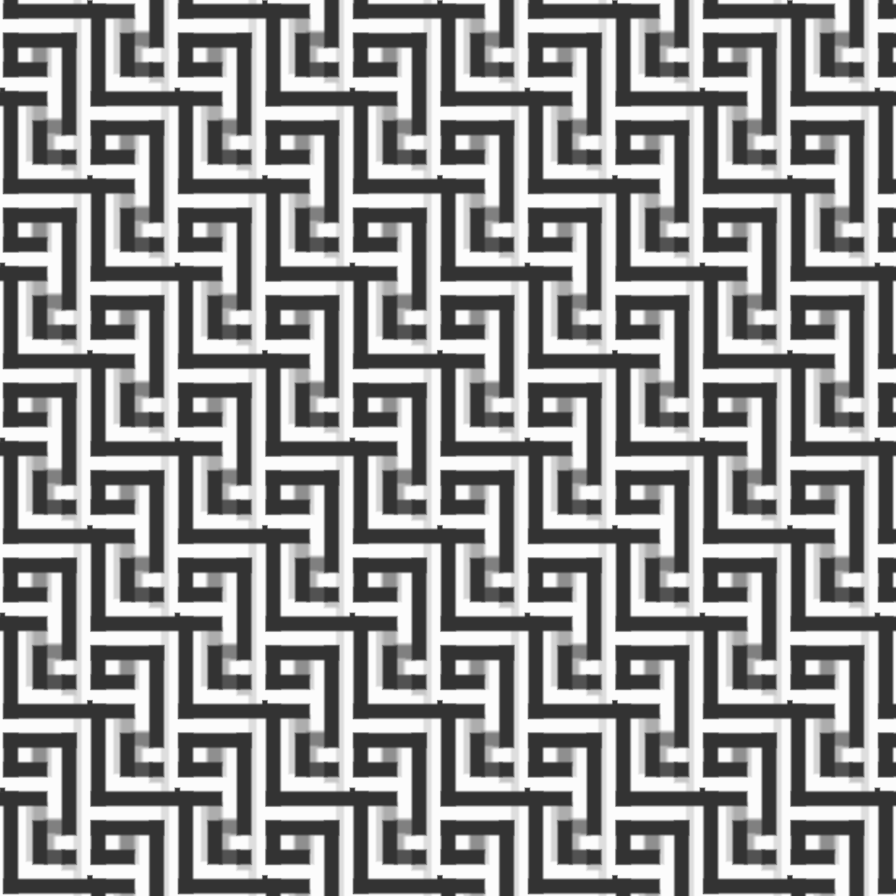
Give the GLSL for this pattern, as a WebGL 2 fragment shader.

```glsl
#version 300 es
precision highp float;
// Black and white key fret: a staircase of bars with hooked spirals in its steps.
// Each motif is two 6 x 6 cells side by side; every row of cells shifts by one
// cell. Bars are soft boxes, with faded grey patches where the print is worn.

uniform vec2 u_resolution;
out vec4 fragColor;

// Paints a soft-edged box from lo to hi over the current shade.
void bar(inout float shade, vec2 p, vec2 lo, vec2 hi, float ink, float soft) {
    vec2 d = abs(p - 0.5 * (lo + hi)) - 0.5 * (hi - lo);
    float dist = length(max(d, 0.0)) + min(max(d.x, d.y), 0.0);
    shade = mix(shade, ink, 1.0 - smoothstep(-soft, soft, dist));
}

void main() {
    // Grid units, one bar wide, with y running down from the top edge.
    vec2 uv = gl_FragCoord.xy / u_resolution;
    vec2 p = vec2(uv.x, 1.0 - uv.y) * 61.44 - vec2(0.24, 0.27);

    // Fold into one motif; the seams fall inside the gaps between bars.
    float row = floor((p.y + 0.5) / 6.0);
    vec2 q = vec2(mod(p.x - 6.0 * row + 0.4, 12.0) - 0.4, p.y - 6.0 * row);

    float edge = max(0.12, 40.0 / u_resolution.y);
    float dark = 0.20;
    float shade = 0.99;

    // Pale fringes along the white channels.
    bar(shade, q, vec2(4.8, -1.0), vec2(5.35, 7.0), 0.87, edge);
    bar(shade, q, vec2(10.8, -1.0), vec2(11.35, 7.0), 0.87, edge);
    bar(shade, q, vec2(7.55, 1.0), vec2(8.2, 4.8), 0.83, edge);
    bar(shade, q, vec2(2.8, 3.0), vec2(3.3, 5.0), 0.84, edge);

    // Worn grey patches in the spirals.
    bar(shade, q, vec2(1.95, 2.8), vec2(3.0, 4.2), 0.56, 0.2);
    bar(shade, q, vec2(8.0, 0.8), vec2(9.0, 2.2), 0.68, 0.2);
    bar(shade, q, vec2(8.8, 1.9), vec2(10.2, 3.0), 0.50, 0.2);
    bar(shade, q, vec2(8.8, 2.9), vec2(9.5, 4.2), 0.70, 0.2);
    bar(shade, q, vec2(10.0, 4.8), vec2(11.0, 5.4), 0.78, 0.15);
    bar(shade, q, vec2(8.8, 4.0), vec2(10.2, 5.0), 0.32, edge);

    // Staircase: tread, its two risers, and a speck at the corner.
    bar(shade, q, vec2(0.0, 0.0), vec2(9.0, 1.0), dark, edge);
    bar(shade, q, vec2(0.0, -2.0), vec2(1.0, 1.0), dark, edge);
    bar(shade, q, vec2(6.0, 0.0), vec2(7.0, 8.0), dark, edge);
    bar(shade, q, vec2(5.75, -0.25), vec2(6.1, 0.1), dark, 0.08);

    // Spiral ring and its long right-hand stem.
    bar(shade, q, vec2(0.0, 2.0), vec2(5.0, 3.0), dark, edge);
    bar(shade, q, vec2(0.0, 2.0), vec2(1.0, 5.0), dark, edge);
    bar(shade, q, vec2(0.0, 4.0), vec2(3.0, 5.0), dark, edge);
    bar(shade, q, vec2(4.0, 2.0), vec2(5.0, 8.0), dark, edge);

    // Lower end of the stem above, and the hook around it.
    bar(shade, q, vec2(10.0, -2.0), vec2(11.0, 3.0), dark, edge);
    bar(shade, q, vec2(8.0, 2.0), vec2(9.0, 5.0), dark, edge);
    bar(shade, q, vec2(10.0, 4.0), vec2(11.0, 5.0), dark, edge);

    fragColor = vec4(vec3(shade), 1.0);
}
```
